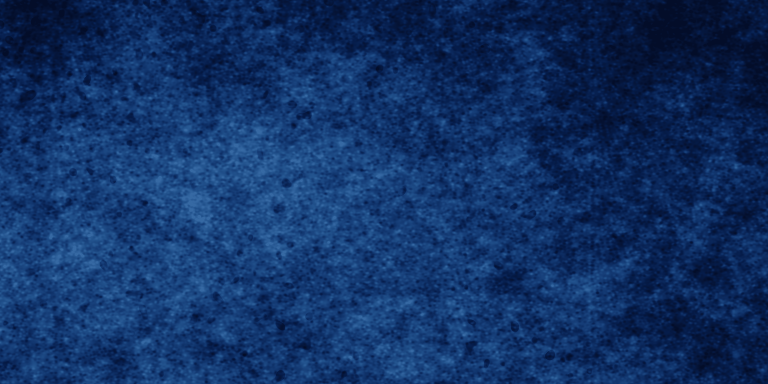
Reproduce this texture procedurally as a WebGL 2 fragment shader.

```glsl
#version 300 es
precision highp float;
// A worn, felt-like blue surface: soft uneven light, mottled stains and fine
// fibrous grain. Layers of scattered cellular blots are summed into one tone,
// which is then coloured through a ramp from navy to steel blue.

uniform vec2 u_resolution;
out vec4 fragColor;

vec3 hash3(vec2 cell) {
  vec3 q = fract(cell.xyx * vec3(0.1031, 0.1030, 0.0973));
  q += dot(q, q.yxz + 33.33);
  return fract((q.xxy + q.yzz) * q.zyx);
}

// Cellular noise: one soft light or dark blot per cell, about unit deviation
float blots(vec2 p) {
  vec2 cell = floor(p);
  float sum = 0.0;
  for (int y = -1; y <= 1; y++) {
    for (int x = -1; x <= 1; x++) {
      vec2 neighbour = cell + vec2(x, y);
      vec3 h = hash3(neighbour + 71.0);
      vec2 d = neighbour + h.xy - p;
      float falloff = max(1.0 - dot(d, d), 0.0);
      sum += (h.z * 2.0 - 1.0) * falloff * falloff * falloff;
    }
  }
  return sum * 2.6;
}

// Broad light: glow left of centre, shade along the top and the right
float lighting(vec2 p) {
  vec2 fromGlow = p - vec2(0.64, 0.43);
  float light = 0.55 + 0.5 * exp(-5.0 * dot(fromGlow, fromGlow));
  light -= 1.55 * smoothstep(0.5, 1.05, p.y);
  light -= 1.6 * smoothstep(1.25, 2.0, p.x);
  light -= 0.5 * (1.0 - smoothstep(0.0, 0.45, p.x)) * smoothstep(0.5, 0.9, p.y);
  return light;
}

// Stains and grain, from wide clouds down to short horizontal fibres
float mottling(vec2 p) {
  float tone = 0.20 * blots(p * 3.0);
  tone += 0.24 * blots(p * vec2(9.0, 6.0) + 13.0);
  tone += 0.23 * blots(p * vec2(15.0, 18.0) + 29.0);
  tone += 0.26 * blots(p * vec2(29.0, 41.0) + 47.0);
  tone += 0.32 * blots(p * vec2(58.0, 86.0) + 5.0);
  tone += 0.38 * blots(p * vec2(125.0, 160.0) + 83.0);
  return tone;
}

// Sparse dark crumbs, gathered in loose patches toward the left
float crumbs(vec2 p) {
  float patches = smoothstep(-0.6, 1.0, blots(p * 5.0 + 61.0) + 0.6 - 0.7 * p.x);
  return patches * smoothstep(1.3, 2.2, blots(p * vec2(44.0, 40.0) + 19.0));
}

// Colour ramp over the tone, in deviations from the middle
vec3 blueRamp(float tone) {
  float stops[8] = float[8](-2.9, -1.88, -1.08, -0.44, 0.16, 0.82, 1.64, 2.7);
  vec3 blues[8] = vec3[8](
    vec3(0.01, 0.05, 0.16), vec3(0.02, 0.08, 0.22),
    vec3(0.02, 0.11, 0.29), vec3(0.04, 0.15, 0.35),
    vec3(0.06, 0.20, 0.42), vec3(0.09, 0.25, 0.48),
    vec3(0.13, 0.32, 0.55), vec3(0.21, 0.41, 0.64));
  vec3 colour = blues[0];
  for (int i = 1; i < 8; i++) {
    float blend = (tone - stops[i - 1]) / (stops[i] - stops[i - 1]);
    colour = mix(colour, blues[i], clamp(blend, 0.0, 1.0));
  }
  return colour;
}

void main() {
  vec2 p = gl_FragCoord.xy / u_resolution.y;
  float tone = lighting(p) + mottling(p) - 1.3 * crumbs(p);
  fragColor = vec4(blueRamp(tone), 1.0);
}
```
